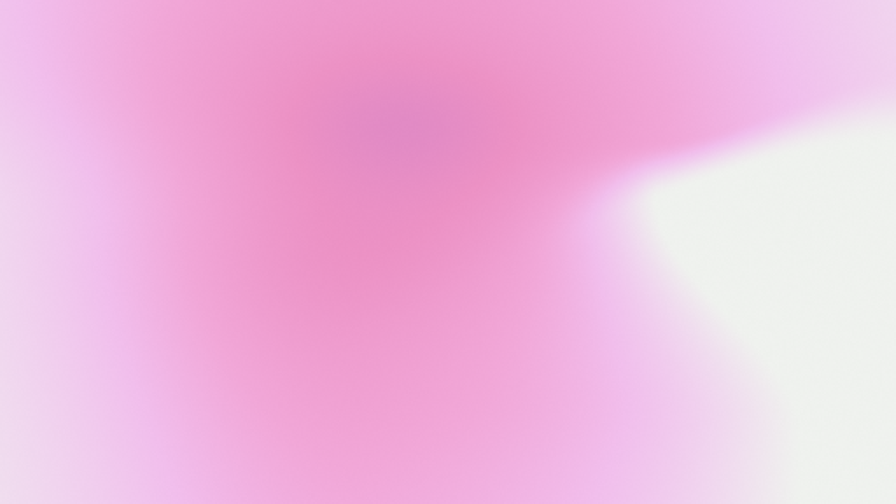
Give the GLSL for this background, as a Shadertoy shader.

```glsl
// A soft pink haze with a violet core, cut on the right by a pale wedge.
// Smooth falloffs build one density field, which a colour ramp then tints.
// Lengths are in canvas heights; depth runs down from the top edge.

#define ASPECT 1.778
#define CORE_X 0.764
#define VIOLET_POS vec2(0.81, 0.255)
#define VIOLET_SIZE vec2(0.19, 0.11)
#define VIOLET_GAIN 0.14
#define WEDGE_TIP_X 1.301
#define WEDGE_RETREAT 0.287
#define GRAIN_CELLS 288.0
#define GRAIN_GAIN 0.006

const vec3 WHITE  = vec3(0.937, 0.947, 0.933);
const vec3 PALE   = vec3(0.942, 0.835, 0.935);
const vec3 LILAC  = vec3(0.945, 0.745, 0.925);
const vec3 PINK   = vec3(0.945, 0.655, 0.845);
const vec3 ROSE   = vec3(0.925, 0.570, 0.770);
const vec3 VIOLET = vec3(0.880, 0.540, 0.770);

float hash(vec2 cell) {
    vec3 q = fract(vec3(cell.xyx) * 0.1031);
    q += dot(q, q.yzx + 33.33);
    return fract((q.x + q.y) * q.z);
}

float bell(float d) { return exp(-d * d); }

float rise(float a, float b, float x) { return clamp((x - a) / (b - a), 0.0, 1.0); }

// Colour for a density: 0 is bare white, above 1 is the violet core
vec3 ramp(float t) {
    vec3 c = mix(WHITE, PALE, rise(0.0, 0.25, t));
    c = mix(c, LILAC, rise(0.25, 0.45, t));
    c = mix(c, PINK, rise(0.45, 0.65, t));
    c = mix(c, ROSE, rise(0.65, 0.90, t));
    return mix(c, VIOLET, rise(0.90, 1.08, t));
}

// Peak density at each depth
float peak(float depth) {
    float topFade = 0.14 * (1.0 - smoothstep(-0.093, 0.255, depth));
    float bottomFade = 0.27 * smoothstep(0.463, 1.11, depth);
    return 0.925 - topFade - bottomFade;
}

// Fade towards the left side, tighter further down
float leftFade(vec2 p) {
    float width = mix(0.95, 0.66, smoothstep(-0.1, 0.45, p.y));
    return bell(max(CORE_X - p.x, 0.0) / width);
}

// Fade towards the right: a wide bell above, the pale wedge below
float rightFade(vec2 p) {
    float above = bell(max(p.x - CORE_X, 0.0) / 0.95);

    float edge = WEDGE_TIP_X + WEDGE_RETREAT * smoothstep(0.394, 0.856, p.y);
    float softness = mix(0.19, 0.38, smoothstep(0.394, 0.764, p.y));
    float below = 1.0 - exp(-pow(max(edge - p.x, 0.0) / softness, 1.15));

    // The upper rim of the wedge sharpens and lifts to the right
    float rimStart = 0.278 - 0.139 * smoothstep(1.296, 1.829, p.x);
    float rimEnd = 0.282 + 0.081 * pow(max(1.759 - p.x, 0.0) / 0.37, 1.6);
    return mix(above, below, smoothstep(rimStart, rimEnd, p.y));
}

void mainImage(out vec4 fragColor, in vec2 fragCoord) {
    vec2 uv = fragCoord / iResolution.xy;
    vec2 p = vec2(uv.x * ASPECT, 1.0 - uv.y);

    // Density of the haze and its violet core
    float density = peak(p.y) * leftFade(p) * rightFade(p);
    density += VIOLET_GAIN * bell(length((p - VIOLET_POS) / VIOLET_SIZE));

    // Tint, with a faint grain against banding
    float grain = hash(floor(p * GRAIN_CELLS)) - 0.5;
    fragColor = vec4(ramp(density) + GRAIN_GAIN * grain, 1.0);
}
```
